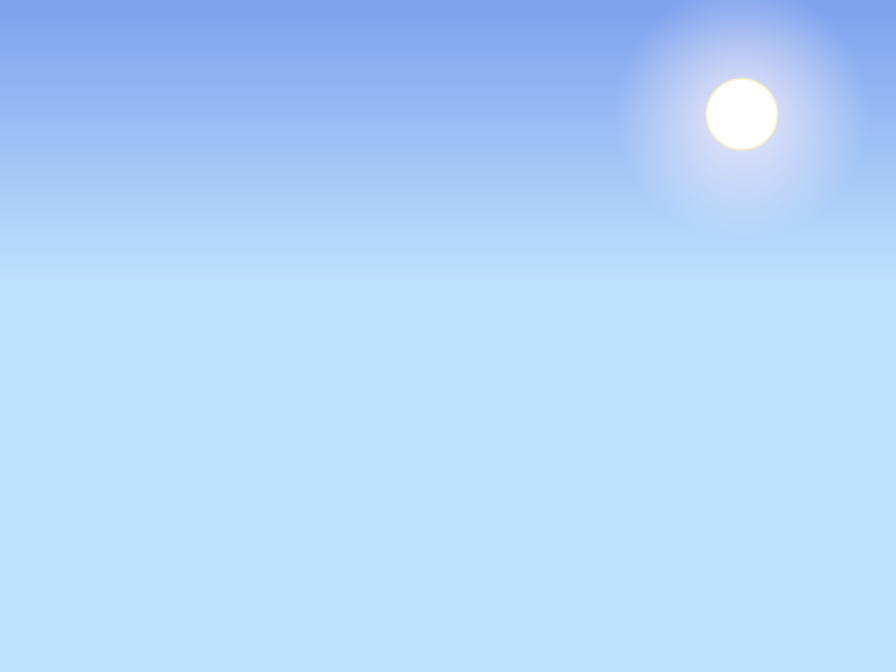
Write a WebGL 2 fragment shader that draws this background.

```glsl
#version 300 es
precision highp float;

uniform vec2 u_resolution;
out vec4 fragColor;

// Sky: heights as fractions of the canvas height
const vec3 ZENITH = vec3(0.505, 0.645, 0.935);
const vec3 HORIZON = vec3(0.747, 0.882, 0.994);
const float HORIZON_Y = 0.578;
const float ZENITH_Y = 0.975;

// Sun: centre as a fraction of the canvas, radii in canvas heights
const vec2 SUN_CENTRE = vec2(0.828, 0.830);
const float SUN_RADIUS = 0.0515;
const float RIM_WIDTH = 0.0025;
const vec3 SUN_COLOR = vec3(1.0);
const vec3 RIM_COLOR = vec3(0.98, 0.94, 0.76);

// Halo around the sun
const float GLOW_RADIUS = 0.19;
const float GLOW_STRENGTH = 0.80;
const vec3 GLOW_COLOR = vec3(1.0, 0.95, 0.98);

vec3 skyColor(float height) {
    float t = clamp((height - HORIZON_Y) / (ZENITH_Y - HORIZON_Y), 0.0, 1.0);
    return mix(HORIZON, ZENITH, t);
}

// Antialiased coverage of a disc
float disc(float dist, float radius, float pixel) {
    return 1.0 - smoothstep(radius - pixel, radius + pixel, dist);
}

void main() {
    vec2 uv = gl_FragCoord.xy / u_resolution;
    vec2 aspect = vec2(u_resolution.x / u_resolution.y, 1.0);
    float pixel = 0.75 / u_resolution.y;
    float sunDist = length((uv - SUN_CENTRE) * aspect);

    vec3 color = skyColor(uv.y);

    // Halo fades linearly with distance
    float glow = GLOW_STRENGTH * max(1.0 - sunDist / GLOW_RADIUS, 0.0);
    color = mix(color, GLOW_COLOR, glow);

    // Pale rim below the bright disc
    color = mix(color, RIM_COLOR, disc(sunDist, SUN_RADIUS + RIM_WIDTH, pixel));
    color = mix(color, SUN_COLOR, disc(sunDist, SUN_RADIUS, pixel));

    fragColor = vec4(color, 1.0);
}
```
